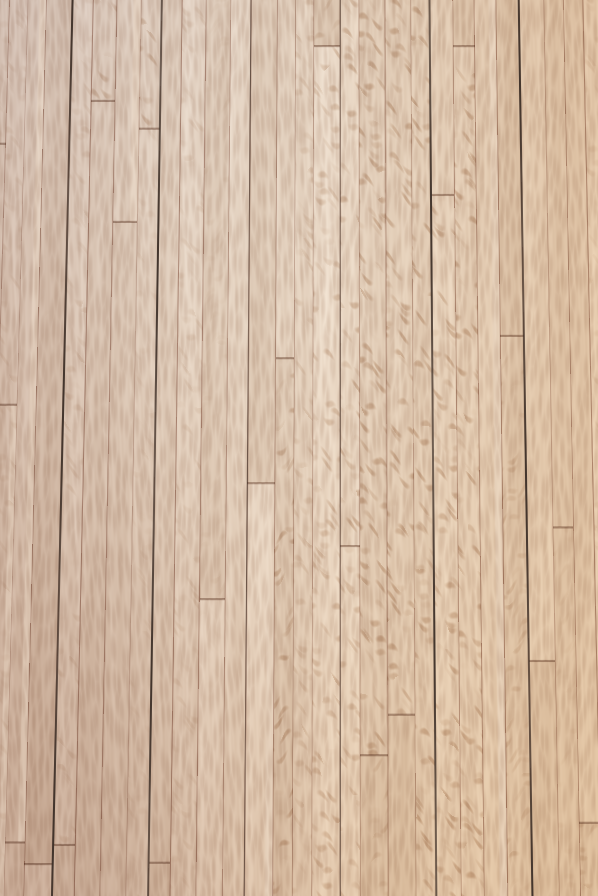
A WebGL 1 fragment shader for this texture:

```glsl
precision highp float;
uniform vec2 u_resolution;

#define PITCH_TOP 0.1492
#define PITCH_BOTTOM 0.1607
#define FAN_CENTRE 0.569
#define STRIPS 4.0
#define SEAM_WIDTH 0.0034
#define GRAIN 0.030
#define FLAKE 0.17
#define KNOT_SHARE 0.10
#define COOL vec3(0.74, 0.61, 0.525)
#define WARM vec3(0.83, 0.695, 0.56)
#define PALE vec3(0.885, 0.81, 0.735)
#define SEAM_COLOR vec3(0.24, 0.19, 0.16)

float hash(vec2 p) {
  return fract(sin(dot(p, vec2(12.99, 78.23))) * 4375.85);
}

// Cellular noise: x is the distance to the nearest point, y its random id
vec2 cells(vec2 p) {
  vec2 base = floor(p);
  vec2 nearest = vec2(8.0, 0.0);
  for (int j = -1; j <= 1; j++) {
    for (int i = -1; i <= 1; i++) {
      vec2 cell = base + vec2(float(i), float(j));
      vec2 point = cell + vec2(hash(cell), hash(cell + 37.3));
      float d = length(p - point);
      if (d < nearest.x) nearest = vec2(d, hash(cell + 71.7));
    }
  }
  return nearest;
}

// Antialiased line from distance, full width and pixel size
float line(float d, float width, float px) {
  return clamp((0.5 * width - d) / px + 0.5, 0.0, 1.0) * min(1.0, width / px);
}

// Long fibres from layered, warped sines
float fibres(vec2 p, float seed) {
  float x = p.x + 0.003 * sin(p.y * 5.0 + seed * 40.0);
  float sum = 0.0;
  float freq = 130.0;
  for (int i = 0; i < 4; i++) {
    float warp = 1.6 * sin(p.y * freq * 0.035 + x * freq * 0.37 + seed * 50.0);
    sum += sin(x * freq + warp + seed * 90.0) * 0.35;
    freq *= 1.73;
  }
  return sum;
}

void main() {
  vec2 st = gl_FragCoord.xy / u_resolution;
  vec2 p = st * vec2(1.0, 1.5);
  float px = 1.0 / u_resolution.x;

  // Boards fan out slightly towards the bottom
  float pitch = mix(PITCH_BOTTOM, PITCH_TOP, st.y);
  float u = (st.x - FAN_CENTRE) / pitch;
  float board = floor(u);
  float f = u - board;
  f += 0.05 * sin(6.2832 * f) * sin(board * 2.3 + 1.0);

  // Narrow strips with staggered end joints
  float strip = board * STRIPS + floor(f * STRIPS);
  float across = fract(f * STRIPS);
  float span = 1.1 + 0.5 * hash(vec2(strip, 3.0));
  float along = st.y / span + hash(vec2(strip, 9.0));
  vec2 id = vec2(strip, floor(along));
  float seed = hash(id + 5.0);
  float joint = abs(fract(along + 0.5) - 0.5) * span * 1.5;
  float edge = min(across, 1.0 - across) * pitch / STRIPS;

  // Soft daylight: cool left, warm right, pale upper middle
  vec2 away = (st - vec2(0.46, 0.70)) * vec2(1.9, 1.35);
  vec3 color = mix(COOL, WARM, smoothstep(0.1, 0.75, st.x));
  color = mix(color, PALE, 0.85 * exp(-dot(away, away)));
  color += vec3(0.02, 0.05, 0.08) * (1.0 - st.x) * st.y * st.y;
  color += vec3(0.03, 0.035, 0.03) * st.x * (1.0 - st.y);

  // Strip tone and occasional pale sapwood
  color *= 1.0 + (seed - 0.5) * vec3(0.07, 0.10, 0.13);
  float sap = step(0.80, hash(id + 17.0)) * smoothstep(0.62, 0.72, across);
  color = mix(color, PALE * 1.02, 0.45 * sap);

  // Fibres and short open pores
  vec2 shifted = p + seed * vec2(3.0, 7.0);
  float lean = 0.015 * sin(p.y * 3.0 + seed * 30.0);
  float pore = cells((shifted + vec2(lean, 0.0)) * vec2(115.0, 19.0)).x;
  color *= 1.0 + GRAIN * fibres(p, seed) * vec3(0.7, 1.0, 1.25);
  color *= 1.0 - (smoothstep(0.65, 0.1, pore) - 0.35) * vec3(0.06, 0.085, 0.10);

  // Slanted ray flakes, strongest right of the middle
  float slope = mix(-1.0, 1.0, step(0.35, seed)) * 0.7;
  vec2 q = shifted;
  q.y += slope * q.x + 0.005 * sin(q.x * 170.0 + q.y * 23.0);
  vec2 ray = cells(q * vec2(36.0, 58.0));
  float figured = hash(id + 29.0) + 0.5 * exp(-pow((st.x - 0.72) * 4.5, 2.0));
  float flake = smoothstep(0.42, 0.12, ray.x) * smoothstep(0.35, 0.9, ray.y);
  flake *= smoothstep(0.5, 1.15, figured);
  color *= 1.0 - FLAKE * flake * vec3(0.65, 1.0, 1.3);

  // Sparse small knots with a brown halo
  vec2 knot = cells(p * vec2(7.0, 5.0) + 2.6);
  float present = step(1.0 - KNOT_SHARE, knot.y);
  color *= 1.0 - 0.20 * present * smoothstep(0.09, 0.02, knot.x);
  color = mix(color, SEAM_COLOR, 0.65 * present * smoothstep(0.036, 0.015, knot.x));

  // Strip edges and end joints
  float edgeTone = 0.12 + 0.25 * hash(vec2(strip, 13.0));
  color *= 1.0 - edgeTone * line(edge, 0.0018, px) * vec3(0.7, 1.0, 1.1);
  color *= 1.0 - 0.32 * line(joint, 0.0036, px) * vec3(0.8, 1.0, 1.1);

  // Board seams: the two middle ones are tight, the others open
  float seam = floor(u + 0.5);
  float open = smoothstep(0.4, 1.4, abs(seam + 0.5));
  float wear = 0.85 + 0.15 * sin(p.y * 9.0 + seam * 4.0);
  float gap = line(abs(u - seam) * pitch, SEAM_WIDTH * mix(0.55, 1.0, open), px);
  color = mix(color, SEAM_COLOR, gap * wear * mix(0.6, 0.95, open));

  gl_FragColor = vec4(clamp(color, 0.0, 1.0), 1.0);
}
```
